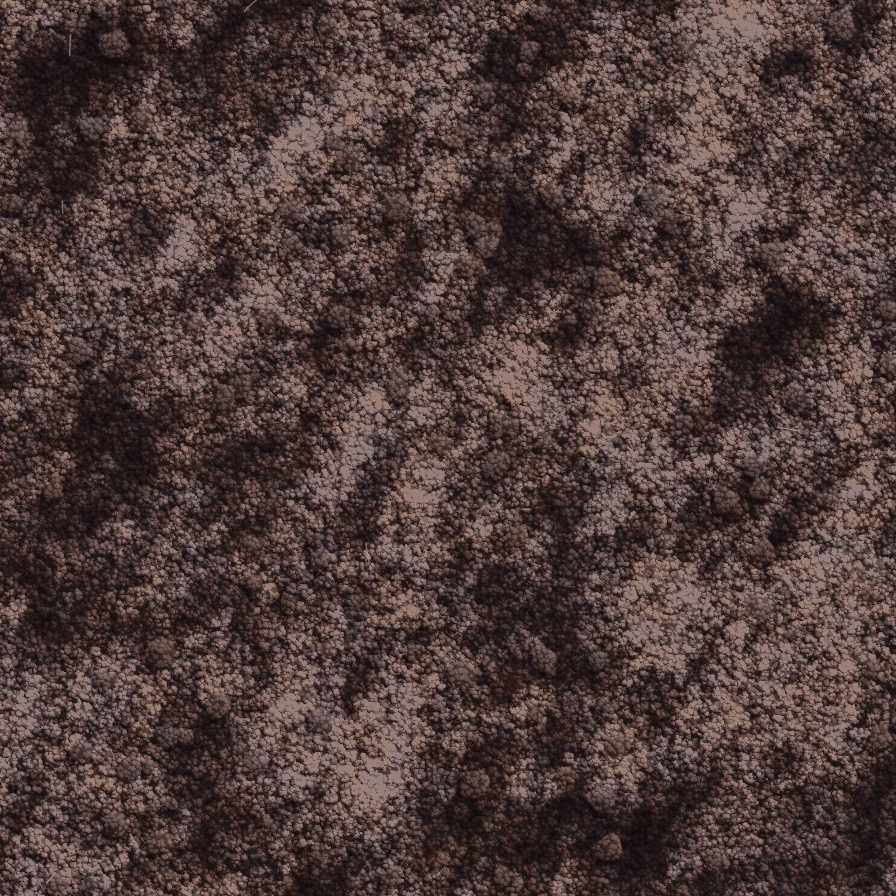
Write a Shadertoy shader that draws this texture.

```glsl
// Draws dark, crumbly garden soil with pits, clods and a few pale fibres.

// Soil tones from shade to light, and the normalised light level of each.
const vec3 SOIL[6] = vec3[6](
    vec3(0.12, 0.08, 0.09), vec3(0.18, 0.12, 0.11), vec3(0.25, 0.19, 0.18),
    vec3(0.35, 0.27, 0.25), vec3(0.45, 0.36, 0.35), vec3(0.60, 0.50, 0.47));
const float LEVEL[6] = float[6](-1.23, -0.48, 0.04, 0.57, 1.18, 1.96);
const vec3 FIBRE_COLOR = vec3(0.66, 0.58, 0.53);

const vec2 LIGHT = vec2(0.55, 0.835);      // direction towards the light
const vec2 FURROW = vec2(0.53, 0.848);     // long axis of the pits

// Features per canvas height.
const float PIT_SCALE = 9.0;
const float LUMP_SCALE = 42.0;
const float CRUMB_SCALE = 88.0;
const float GRAIN_SCALE = 185.0;
const float CLOD_SCALE = 26.0;

// Contrast of each layer.
const float PIT_GAIN = 0.60;
const float LUMP_GAIN = 0.32;
const float CRUMB_GAIN = 0.50;
const float GRAIN_GAIN = 0.60;

const float CLOD_SHARE = 0.17;
const int FIBRE_COUNT = 12;
const float FIBRE_WIDTH = 0.0008;

vec3 hash3(vec2 p) {
    vec3 q = fract(p.xyx * vec3(0.1031, 0.1030, 0.0973));
    q += dot(q, q.yxz + 33.33);
    return fract((q.xxy + q.yzz) * q.zyx);
}

float noise(vec2 p) {
    vec2 i = floor(p), f = fract(p);
    f = f * f * (3.0 - 2.0 * f);
    float low = mix(hash3(i).x, hash3(i + vec2(1, 0)).x, f.x);
    float high = mix(hash3(i + vec2(0, 1)).x, hash3(i + vec2(1, 1)).x, f.x);
    return mix(low, high, f.y);
}

// Value noise scaled to zero mean and unit deviation.
float unitNoise(vec2 p) {
    return (noise(p) - 0.5) / 0.2145;
}

vec2 roughen(vec2 p, float amount) {
    return p + amount * (vec2(noise(p * 2.3), noise(p * 2.3 + 17.0)) - 0.5);
}

// Heaped round crumbs, lit from one side, with dark gaps between them.
float crumbs(vec2 p) {
    p = roughen(p, 0.45);
    vec2 cell = floor(p), side = vec2(0);
    float top = 0.0, dome = 0.0;
    for (int y = -1; y <= 1; y++)
    for (int x = -1; x <= 1; x++) {
        vec2 id = cell + vec2(x, y);
        vec3 rnd = hash3(id);
        float radius = mix(0.45, 0.85, rnd.z);
        vec2 offset = (p - id - rnd.xy) / radius;
        float k = 1.0 - dot(offset, offset);
        if (k * radius > top) { top = k * radius; dome = k; side = offset; }
    }
    float facing = dot(side, LIGHT) * smoothstep(0.0, 0.25, dome);
    return (0.9 * facing + 1.1 * (dome - 0.45)) / 0.49;
}

// Sparse larger clods: x is coverage, y is the side facing the light.
vec2 clods(vec2 p) {
    p = roughen(p, 0.22);
    vec2 cell = floor(p), result = vec2(0);
    for (int y = -1; y <= 1; y++)
    for (int x = -1; x <= 1; x++) {
        vec2 id = cell + vec2(x, y);
        vec3 rnd = hash3(id + 71.0);
        float radius = mix(0.2, 0.44, fract(rnd.z * 23.0));
        vec2 offset = (p - id - rnd.xy) / radius;
        float cover = step(rnd.z, CLOD_SHARE) * smoothstep(1.05, 0.8, length(offset));
        if (cover > result.x) result = vec2(cover, dot(offset, LIGHT));
    }
    return result;
}

// Broad hollows stretched along the furrow direction.
float pits(vec2 p) {
    vec2 q = vec2(dot(p, FURROW) * 0.7, dot(p, vec2(FURROW.y, -FURROW.x)) * 1.15);
    q = q * PIT_SCALE + 5.0;
    return 0.55 * unitNoise(q) + 0.65 * unitNoise(q * 2.1 + 31.0)
         + 0.52 * unitNoise(q * 4.7 + 57.0);
}

float fibres(vec2 p, float pixel) {
    float cover = 0.0;
    for (int i = 0; i < FIBRE_COUNT; i++) {
        vec3 place = hash3(vec2(i, 9)), form = hash3(vec2(i, 40));
        float angle = 6.2832 * form.x, reach = mix(0.004, 0.012, form.y);
        vec2 along = vec2(cos(angle), sin(angle)), q = p - place.xy;
        float t = clamp(dot(q, along), -reach, reach);
        vec2 bend = vec2(-along.y, along.x) * t * t * 25.0 * (form.z - 0.5);
        float dist = length(q - along * t - bend);
        cover = max(cover, smoothstep(pixel, -pixel, dist - FIBRE_WIDTH) * mix(0.4, 0.9, place.z));
    }
    return cover;
}

vec3 soilColor(float tone) {
    vec3 color = SOIL[0] * mix(0.6, 1.0, smoothstep(-2.4, -1.2, tone));
    for (int i = 1; i < 6; i++)
        color = mix(color, SOIL[i], clamp((tone - LEVEL[i - 1]) / (LEVEL[i] - LEVEL[i - 1]), 0.0, 1.0));
    return color;
}

void mainImage(out vec4 fragColor, in vec2 fragCoord) {
    vec2 p = fragCoord / iResolution.y;

    // Fine relief, subdued inside the pits
    float hollow = pits(p);
    float grain = crumbs(p * GRAIN_SCALE);
    float relief = GRAIN_GAIN * grain + CRUMB_GAIN * crumbs(p * CRUMB_SCALE + 13.0)
                 + LUMP_GAIN * crumbs(p * LUMP_SCALE + 29.0);
    float tone = PIT_GAIN * hollow + relief * mix(0.7, 1.1, smoothstep(-1.5, 0.3, hollow));

    // Clods and the shadows they cast
    vec2 clod = clods(p * CLOD_SCALE);
    float shadow = clods(p * CLOD_SCALE + LIGHT * 0.2).x;
    tone -= 0.9 * shadow * (1.0 - clod.x);
    tone = mix(tone, 0.45 + 0.9 * clod.y + 0.4 * grain, 0.8 * clod.x);

    // Colour with slight warm and cool drift
    float warmth = clamp(0.5 * unitNoise(p * 38.0 + 3.0), -1.0, 1.0);
    vec3 color = soilColor(tone) * (1.0 + warmth * vec3(0.04, 0.0, -0.05));
    color = mix(color, FIBRE_COLOR, fibres(p, 0.7 / iResolution.y));
    fragColor = vec4(color, 1.0);
}
```
